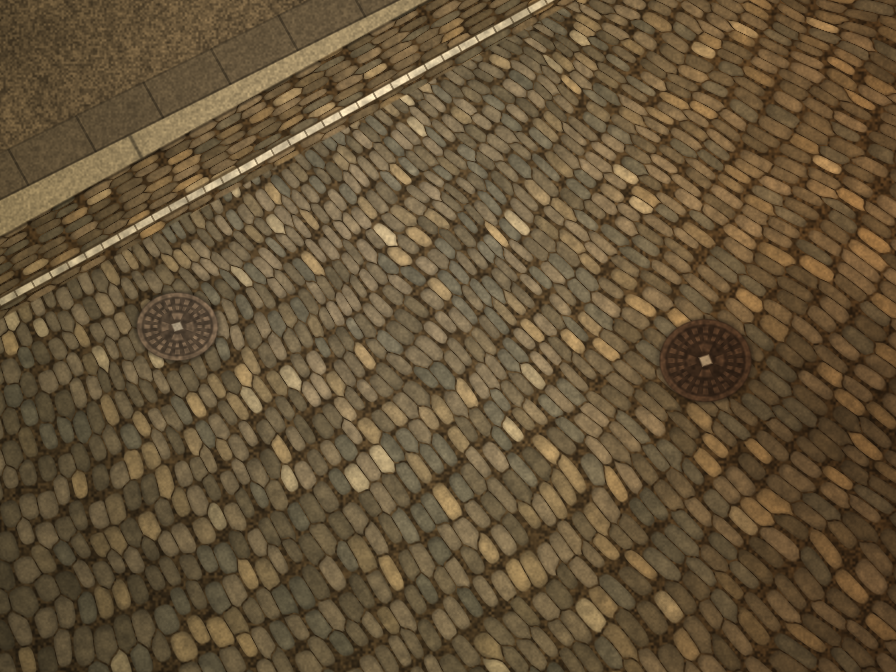
A WebGL 1 fragment shader for this texture:

```glsl
precision highp float;
// Night-lit cobbled street: elongated setts fan out from a far point, beside a
// kerb, gutter slabs and a pale marker line, with two round iron covers.
// Setts are superellipses on a jittered brick grid in log-polar space.
uniform vec2 u_resolution;

#define FAN_CENTRE vec2(-0.424, 1.719)
#define FAN_LENGTH 36.0
#define LINE_START vec2(0.0, 0.5486)
#define LINE_DIR vec2(0.875, 0.484)
#define STRIP_END 0.021
#define KERB_EDGE -0.087
#define GAP_COLOUR vec3(0.240, 0.190, 0.120)
#define LAMP_TINT vec3(1.06, 1.05, 1.06)
#define DIM_TINT vec3(0.98, 0.95, 0.86)
#define WARM_TINT vec3(1.08, 0.92, 0.76)
#define GRAIN 0.14

float hash(vec2 p) {
  vec3 q = fract(vec3(p.xyx) * 0.1031);
  q += dot(q, q.yzx + 33.33);
  return fract((q.x + q.y) * q.z);
}

float noise(vec2 p) {
  vec2 i = floor(p), f = fract(p);
  f = f * f * (3.0 - 2.0 * f);
  return mix(mix(hash(i), hash(i + vec2(1.0, 0.0)), f.x),
             mix(hash(i + vec2(0.0, 1.0)), hash(i + vec2(1.0, 1.0)), f.x), f.y);
}

float fbm(vec2 p) {
  float sum = 0.0, amp = 0.5;
  for (int i = 0; i < 4; i++) {
    sum += amp * noise(p);
    p = p * 2.07 + 11.3;
    amp *= 0.5;
  }
  return sum;
}

// Soft-edged band: 1 inside lo..hi
float band(float x, float lo, float hi, float soft) {
  return smoothstep(lo - soft, lo + soft, x) * (1.0 - smoothstep(hi - soft, hi + soft, x));
}

// Round pool of light or shade
float pool(vec2 p, vec2 centre, float tightness) {
  vec2 d = p - centre;
  return exp(-tightness * dot(d, d));
}

// Returns edge depth, two random ids and the lengthwise position in the sett
vec4 sett(vec2 g) {
  float first = 9.0, second = 9.0, along = 0.0;
  vec2 id = vec2(0.0);
  for (int dy = -1; dy <= 1; dy++) {
    float row = floor(g.y) + float(dy);
    float shift = 0.5 * mod(row, 2.0) + 0.4 * hash(vec2(row, 7.0));
    for (int dx = -1; dx <= 1; dx++) {
      vec2 cell = vec2(floor(g.x - shift) + float(dx), row) + 300.0;
      vec2 rnd = vec2(hash(cell), hash(cell + 57.7));
      vec2 centre = cell - 299.5 + vec2(shift, 0.0) + (rnd - 0.5) * vec2(0.24, 0.40);
      vec2 halfSize = vec2(0.465, 0.505) + vec2(0.16, 0.15) * (rnd.yx - 0.45);
      vec2 q = abs(g - centre) / halfSize;
      float f = pow(dot(q * q, q) + 0.0001, 0.3333);
      if (f < first) {
        second = first;
        first = f;
        id = vec2(hash(cell + 13.1), hash(cell + 91.9));
        along = (g.y - centre.y) / halfSize.y;
      } else {
        second = min(second, f);
      }
    }
  }
  return vec4(min(1.06 - first, 0.85 * (second - first)), id, along);
}

vec3 settColour(vec4 s, vec2 p) {
  vec3 col = mix(vec3(0.345, 0.305, 0.225), vec3(0.485, 0.425, 0.325), s.z);
  col = mix(col, vec3(0.60, 0.505, 0.345), smoothstep(0.74, 0.92, s.y) * (0.35 + 0.5 * s.z));
  col = mix(col, vec3(0.63, 0.57, 0.44), step(0.965, s.y) * 0.7);
  col = mix(col, vec3(0.36, 0.345, 0.28), step(s.y, 0.16) * 0.65);
  col *= 0.80 + 0.40 * fbm(p * 75.0) + 0.05 * s.w;
  col *= 0.86 + 0.20 * smoothstep(0.05, 0.50, s.x);
  vec3 grit = GAP_COLOUR * (0.65 + 0.85 * noise(p * 240.0));
  return mix(grit, col, smoothstep(0.0, 0.18, s.x));
}

// Iron cover with rings, radial ribs and a bright centre stud
vec3 ironCover(vec3 ground, vec2 p, vec2 centre, vec2 size, vec3 iron) {
  vec2 q = (p - centre) / size;
  float r = length(q), a = atan(q.y, q.x);
  float ribs = smoothstep(0.18, 0.32, abs(fract(a * 20.0 / 6.2832) - 0.5));
  float raised = band(r, 0.87, 0.98, 0.03) + band(r, 0.67, 0.81, 0.03) * ribs
    + band(r, 0.49, 0.60, 0.03) * ribs + band(r, 0.22, 0.40, 0.04) * smoothstep(-0.2, 0.3, cos(a * 4.0));
  vec3 col = iron * (0.78 + 0.42 * raised) * (0.8 + 0.4 * noise(p * 190.0));
  vec2 stud = abs(mat2(0.94, -0.34, 0.34, 0.94) * q);
  col = mix(col, vec3(0.62, 0.57, 0.48), 1.0 - smoothstep(0.08, 0.14, max(stud.x, stud.y)));
  ground *= 1.0 - 0.3 * band(r, 0.9, 1.06, 0.06);
  return mix(ground, col, 1.0 - smoothstep(0.97, 1.02, r));
}

void main() {
  vec2 p = gl_FragCoord.xy / u_resolution.y;
  vec2 wobble = vec2(noise(p * 9.0), noise(p * 9.0 + 40.0)) - 0.5;

  // Fan of setts
  vec2 d = p + wobble * 0.018 - FAN_CENTRE;
  float a = atan(-d.y, d.x);
  vec2 fan = vec2(139.0 * a - 33.4 * a * a, log(length(d)) * FAN_LENGTH);
  vec3 col = settColour(sett(fan), p);

  // Strip of setts laid along the marker line
  vec2 rel = p - LINE_START;
  float along = dot(rel, LINE_DIR);
  float across = dot(rel, vec2(LINE_DIR.y, -LINE_DIR.x));
  vec2 lane = vec2(across + wobble.x * 0.004, along) / vec2(0.0125, 0.045);
  vec3 strip = settColour(sett(lane + 40.0), p) * vec3(0.97, 0.92, 0.85);
  col = mix(strip, col, smoothstep(STRIP_END - 0.002, STRIP_END + 0.002, across));

  // Pale marker line
  float block = abs(fract(along / 0.029 + 0.15 * wobble.y) - 0.5);
  float marker = band(across + wobble.y * 0.002, -0.0055, 0.0045, 0.0014);
  col = mix(col, GAP_COLOUR, 0.6 * band(across, -0.009, 0.008, 0.0015));
  col = mix(col, vec3(0.79, 0.73, 0.60) * (0.8 + 0.35 * noise(p * 90.0)),
            marker * (1.0 - 0.6 * smoothstep(0.43, 0.48, block)));

  // Kerb, gutter slabs and asphalt
  float speck = noise(p * 300.0) - 0.5 + 0.4 * (noise(p * 140.0) - 0.5);
  float kerbTop = -0.137 + 0.041 * along, slabTop = -0.2005 + 0.045 * along;
  vec3 kerb = vec3(0.60, 0.53, 0.395) * (1.0 + 0.22 * speck);
  kerb *= 1.0 - 0.4 * band(along, 0.287, 0.292, 0.002);
  vec3 slab = vec3(0.375, 0.32, 0.235) * (1.0 + 0.22 * speck);
  float joint = abs(fract((along - 0.122) / 0.112 + 0.5) - 0.5) * 0.112;
  slab *= 0.70 + 0.30 * smoothstep(0.0006, 0.0028, joint);
  vec3 asphalt = vec3(0.395, 0.33, 0.235) * (0.88 + 0.24 * fbm(p * 14.0) + 0.5 * speck);
  col = mix(kerb, col, smoothstep(-0.002, 0.002, across - KERB_EDGE));
  col *= 1.0 - 0.35 * band(across, KERB_EDGE, KERB_EDGE + 0.004, 0.002);
  col = mix(slab, col, smoothstep(-0.0015, 0.0015, across - kerbTop));
  col *= 1.0 - 0.3 * band(across - kerbTop, -0.003, 0.0, 0.0015);
  col = mix(asphalt, col, smoothstep(-0.0015, 0.0015, across - slabTop));
  col *= 1.0 - 0.2 * band(across - slabTop, -0.001, 0.002, 0.0015);

  // Iron covers
  col = ironCover(col, p, vec2(0.264, 0.514), vec2(0.061, 0.051), vec3(0.36, 0.30, 0.235));
  col = ironCover(col, p, vec2(1.050, 0.4635), vec2(0.069, 0.062), vec3(0.25, 0.19, 0.14));

  // Lamp light, warm right side, damp patches and dim corners
  float glow = pool(p, vec2(0.60, 0.64), 4.0);
  float sheen = pool(p, vec2(1.08, 0.72), 9.0) + 0.6 * pool(p, vec2(0.72, 0.24), 12.0);
  float damp = pool(p, vec2(1.24, 0.40), 28.0) + 0.8 * pool(p, vec2(1.33, 0.0), 10.0)
    + 0.8 * pool(p, vec2(0.0, 0.05), 6.0);
  vec3 tint = mix(DIM_TINT, LAMP_TINT, glow);
  col *= mix(tint, WARM_TINT, 0.9 * smoothstep(0.7, 1.33, p.x));
  col *= 0.88 + 0.22 * glow + 0.11 * sheen - 0.19 * damp + 0.12 * (fbm(p * 5.0) - 0.45);
  col *= 1.0 - 0.10 * smoothstep(0.60, 0.90, length(p - vec2(0.667, 0.5)));
  col *= 1.0 + GRAIN * (noise(p * 330.0) - 0.5);
  gl_FragColor = vec4(clamp(col, 0.0, 1.0), 1.0);
}
```
